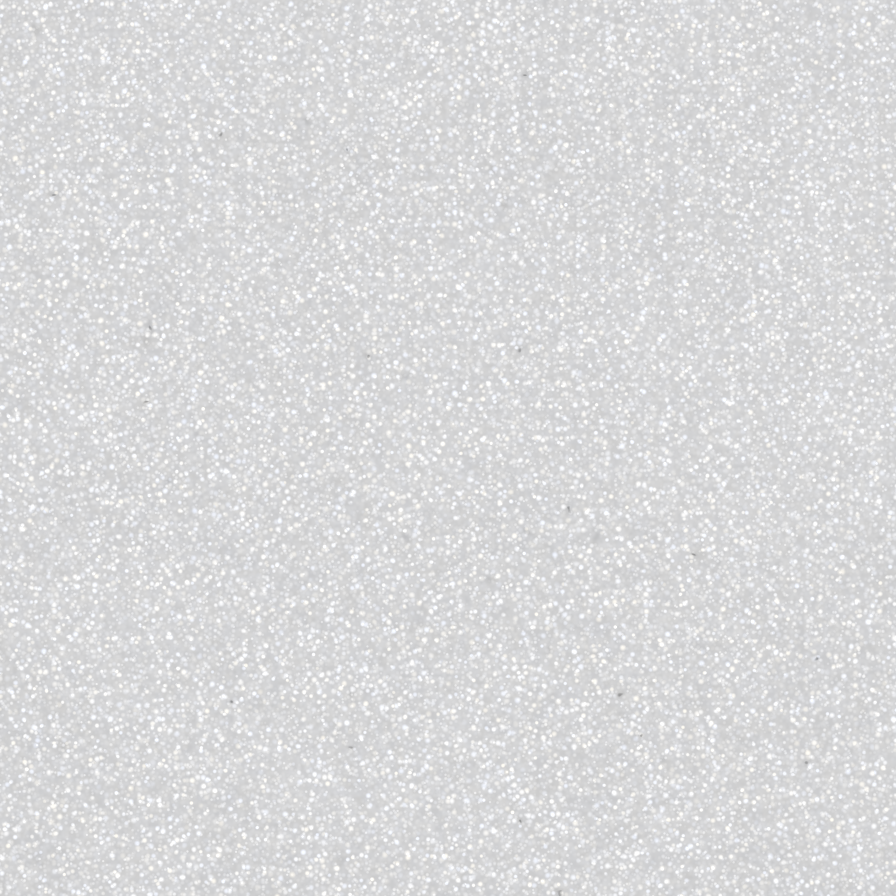
This texture is drawn by a WebGL 2 fragment shader. Its source:

```glsl
#version 300 es
precision highp float;

uniform vec2 u_resolution;
out vec4 fragColor;

float hash(vec2 p) {
    return fract(sin(dot(p, vec2(127.1, 311.7))) * 43758.5453);
}

vec2 hash2(vec2 p) {
    return vec2(hash(p), hash(p + vec2(37.2, 91.7)));
}

float valueNoise(vec2 p) {
    vec2 cell = floor(p), f = fract(p);
    f = f * f * (3.0 - 2.0 * f);
    return mix(mix(hash(cell), hash(cell + vec2(1, 0)), f.x),
               mix(hash(cell + vec2(0, 1)), hash(cell + vec2(1, 1)), f.x), f.y);
}

// Jittered soft glints: x is brightness, y is warmth
vec2 glints(vec2 p, float falloff) {
    vec2 cell = floor(p), brightest = vec2(0.0);
    for (int y = -1; y <= 1; y++) {
        for (int x = -1; x <= 1; x++) {
            vec2 id = cell + vec2(x, y);
            vec2 offset = p - id - hash2(id);
            float radius = mix(0.45, 0.8, hash(id + 5.3));
            float spot = 1.0 - smoothstep(0.1, radius, length(offset));
            float glow = spot * pow(hash(id + 17.9), falloff);
            if (glow > brightest.x) brightest = vec2(glow, hash(id + 29.4) - 0.5);
        }
    }
    return brightest;
}

// Sparse grey smudges, some with a small dark core
float flecks(vec2 p) {
    vec2 cell = floor(p);
    float shade = 0.0;
    for (int y = -1; y <= 1; y++) {
        for (int x = -1; x <= 1; x++) {
            vec2 id = cell + vec2(x, y);
            float present = step(0.87, hash(id + 3.1));
            float angle = 6.2832 * hash(id + 8.6);
            vec2 d = p - id - hash2(id + 11.0);
            d = mat2(cos(angle), sin(angle), -sin(angle), cos(angle)) * d;
            d.y *= mix(1.0, 2.0, hash(id + 14.2));
            d += 0.08 * (vec2(valueNoise(p * 9.0), valueNoise(p * 9.0 + 40.0)) - 0.5);
            float size = mix(0.1, 0.24, hash(id + 21.5));
            float smudge = 0.055 * (1.0 - smoothstep(0.0, size, length(d)));
            float core = 0.16 * step(0.55, hash(id + 33.8))
                       * (1.0 - smoothstep(0.01, 0.065, length(d)));
            shade += present * (smudge + core);
        }
    }
    return shade;
}

void main() {
    vec2 uv = gl_FragCoord.xy / u_resolution.y;

    // Cloudy ground with fine grain
    float cloud = 0.5 * valueNoise(uv * 11.0) + 0.5 * valueNoise(uv * 27.0 + 7.0) - 0.5;
    float mottle = valueNoise(uv * 75.0 + 19.0) - 0.5;
    float grain = valueNoise(uv * 240.0 + 3.0) - 0.5;
    float tone = 0.821 + 0.016 * cloud + 0.02 * mottle + 0.045 * grain;
    vec3 color = tone + vec3(-0.001, 0.0, 0.004);

    // Two sizes of sparkle over the ground
    vec2 coarse = glints(uv * 165.0, 2.6);
    vec2 fine = glints(uv * 235.0 + 50.0, 2.6);
    color += 0.2 * coarse.x + 0.12 * fine.x;

    // Faint warm and cool tints
    float warmth = 0.1 * coarse.x * coarse.y + 0.012 * (valueNoise(uv * 130.0 + 60.0) - 0.5);
    color += warmth * vec3(0.5, 0.1, -0.8);

    color -= flecks(uv * 19.0);
    fragColor = vec4(clamp(color, 0.0, 1.0), 1.0);
}
```
